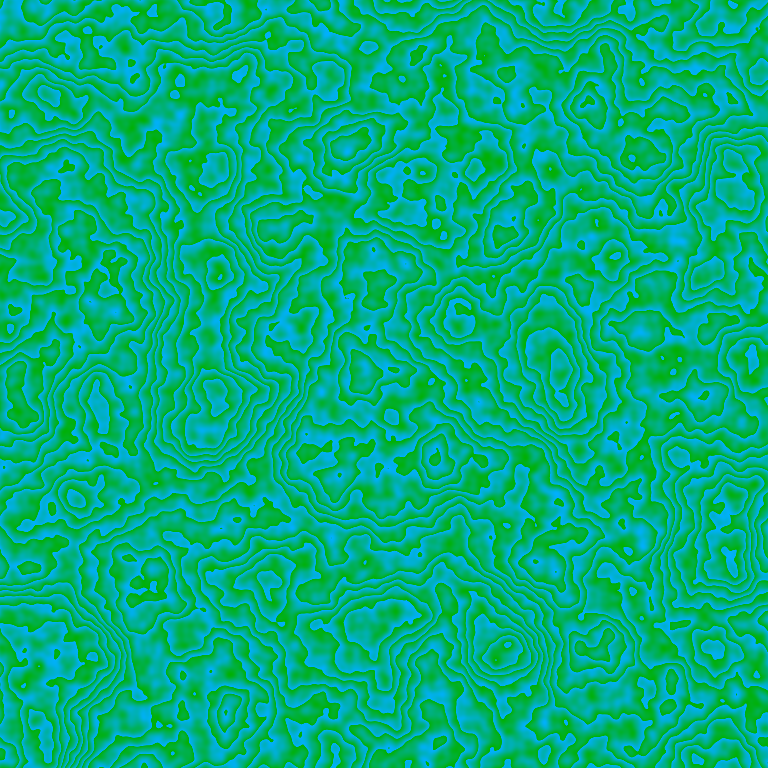
This texture is drawn by a Shadertoy shader. Its source:

```glsl
// Draws a terraced height field: noise contours in a repeating green to blue ramp.

const float GREEN_LEVEL = 0.69;
const float BASE_CELLS = 4.5;    // widest hills across the canvas
const float HILL_HEIGHT = 8.8;   // height of the widest hills, in colour bands
const float OCTAVE_GAIN = 0.48;
const int OCTAVES = 5;
const float EDGE_SOFTNESS = 0.6; // share of the pixel footprint that is blended

// Unit gradient direction for one lattice point
vec2 latticeGradient(vec2 cell) {
    vec3 p = fract(vec3(cell.xyx) * vec3(0.1031, 0.1030, 0.0973));
    p += dot(p, p.yzx + 33.33);
    float angle = 6.28319 * fract((p.x + p.y) * p.z);
    return vec2(cos(angle), sin(angle));
}

float cornerSlope(vec2 cell, vec2 local, vec2 corner) {
    return dot(latticeGradient(cell + corner), local - corner);
}

// Gradient noise with quintic blending
float gradientNoise(vec2 p) {
    vec2 cell = floor(p);
    vec2 f = p - cell;
    vec2 blend = f * f * f * (f * (f * 6.0 - 15.0) + 10.0);
    float low = mix(cornerSlope(cell, f, vec2(0, 0)), cornerSlope(cell, f, vec2(1, 0)), blend.x);
    float high = mix(cornerSlope(cell, f, vec2(0, 1)), cornerSlope(cell, f, vec2(1, 1)), blend.x);
    return mix(low, high, blend.y);
}

// Sum of octaves, each finer and lower than the last
float terrainHeight(vec2 p, float cells, float amplitude, float gain) {
    float height = 0.0;
    vec2 q = p * cells + vec2(17.3, 41.7);
    for (int i = 0; i < OCTAVES; i++) {
        height += amplitude * gradientNoise(q);
        q = q * 2.0 + vec2(5.37, 9.71);
        amplitude *= gain;
    }
    return height;
}

// Integral of fract(x), used to average the ramp over a pixel
float rampIntegral(float x) {
    float f = fract(x);
    return 0.5 * (floor(x) + f * f);
}

float smoothRamp(float x, float width) {
    float w = max(width, 0.002);
    return (rampIntegral(x + 0.5 * w) - rampIntegral(x - 0.5 * w)) / w;
}

void mainImage(out vec4 fragColor, in vec2 fragCoord) {
    vec2 uv = fragCoord / iResolution.y;
    float height = terrainHeight(uv, BASE_CELLS, HILL_HEIGHT, OCTAVE_GAIN);

    // One full sweep of blue per band, with a sharp step between bands
    float footprint = length(vec2(dFdx(height), dFdy(height)));
    float blue = smoothRamp(height, footprint * EDGE_SOFTNESS);
    fragColor = vec4(0.0, GREEN_LEVEL, blue, 1.0);
}
```
